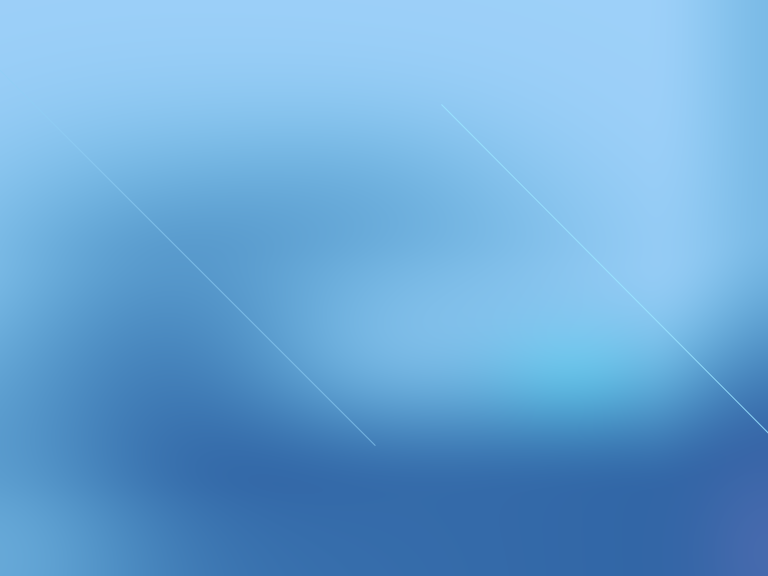
A WebGL 1 fragment shader for this background:

```glsl
precision highp float;
// A soft blue backdrop: pale sky above, deep blue below, with a dark swirl between.
// One tone field is summed from a vertical fade and oval Gaussian glows, then mapped
// to a blue ramp; two thin diagonal light streaks lie on top.

uniform vec2 u_resolution;

const vec3 DEEP_BLUE = vec3(0.185, 0.385, 0.64);
const vec3 PALE_BLUE = vec3(0.615, 0.815, 0.975);
const vec3 MID_BOW = vec3(-0.01, 0.05, 0.03);     // bends the ramp towards cyan
const vec3 CYAN_TINT = vec3(-0.01, 0.08, 0.05);
const vec3 VIOLET_TINT = vec3(0.09, 0.03, 0.04);
const vec3 FAINT_STREAK = vec3(0.56, 0.81, 0.96);
const vec3 BRIGHT_STREAK = vec3(0.60, 0.89, 1.0);

const float FADE_LOW = 0.14;                      // vertical fade, from the bottom
const float FADE_HIGH = 0.55;
const float FLOOR_TONE = 0.14;
const float SWIRL_DEPTH = 0.60;
const float ARM_DEPTH = 0.24;
const float VEIL_DEPTH = 0.12;
const float CENTER_LIFT = 0.20;
const float CORNER_LIFT = 0.40;
const float EDGE_SHADE = 0.30;
const float STREAK_HALF_WIDTH = 0.0009;
const float ASPECT = 4.0 / 3.0;

// Oval Gaussian with a peak of one.
float glow(vec2 p, vec2 center, vec2 spread) {
  vec2 d = (p - center) / spread;
  return exp(-0.5 * dot(d, d));
}

// Light level: 0 is deep blue, 1 is pale blue.
float toneField(vec2 uv) {
  float rightEdge = smoothstep(0.84, 1.02, uv.x);
  float fade = smoothstep(FADE_LOW, FADE_HIGH, uv.y - 0.06 * rightEdge);
  float tone = fade + FLOOR_TONE * (1.0 - uv.x) * (1.0 - fade);

  // Dark swirl with its arm and veil
  tone -= SWIRL_DEPTH * glow(uv, vec2(0.21, 0.50), vec2(0.20, 0.18));
  tone -= ARM_DEPTH * glow(uv, vec2(0.50, 0.66), vec2(0.16, 0.12));
  tone -= VEIL_DEPTH * glow(uv, vec2(0.68, 0.55), vec2(0.14, 0.10));

  // Light in the centre and the lower left corner
  tone += CENTER_LIFT * glow(uv, vec2(0.50, 0.36), vec2(0.13, 0.09));
  tone += CORNER_LIFT * glow(uv, vec2(-0.02, 0.05), vec2(0.15, 0.20));

  return clamp(tone * (1.0 - EDGE_SHADE * rightEdge), 0.0, 1.0);
}

// Antialiased coverage of a thin segment.
float streak(vec2 p, vec2 a, vec2 b) {
  vec2 along = b - a;
  float t = clamp(dot(p - a, along) / dot(along, along), 0.0, 1.0);
  float dist = length(p - a - along * t);
  return clamp((STREAK_HALF_WIDTH - dist) * u_resolution.y + 0.5, 0.0, 1.0);
}

void main() {
  vec2 uv = gl_FragCoord.xy / u_resolution;
  vec2 p = uv * vec2(ASPECT, 1.0);

  // Blue ramp
  float tone = toneField(uv);
  vec3 color = mix(DEEP_BLUE, PALE_BLUE, tone) + MID_BOW * 4.0 * tone * (1.0 - tone);

  // Local tints
  color += CYAN_TINT * glow(uv, vec2(0.75, 0.34), vec2(0.08, 0.07));
  color += VIOLET_TINT * glow(uv, vec2(1.01, 0.04), vec2(0.07, 0.13));

  // Diagonal streaks
  float faint = streak(p, vec2(-0.02, 0.898), vec2(0.651, 0.227));
  float bright = streak(p, vec2(0.767, 0.818), vec2(1.34, 0.242));
  color = mix(color, FAINT_STREAK, 0.65 * faint);
  color = mix(color, BRIGHT_STREAK, 0.9 * bright);

  gl_FragColor = vec4(color, 1.0);
}
```
